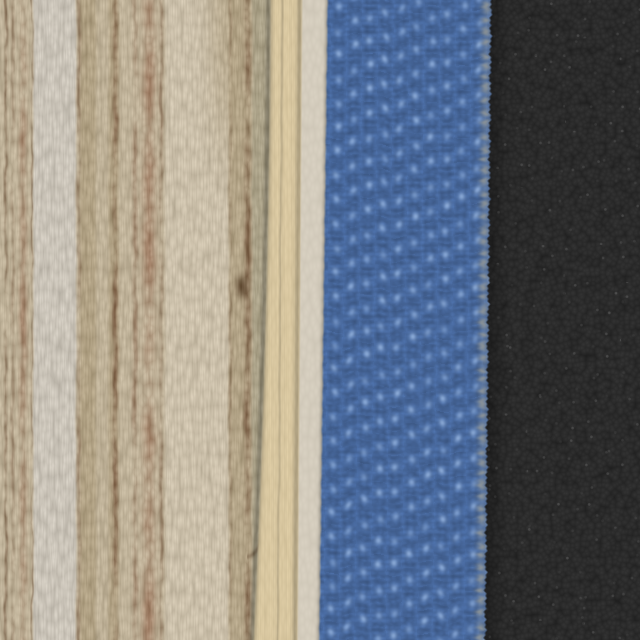
Give the GLSL for this texture, as a WebGL 2 fragment shader.

```glsl
#version 300 es
precision highp float;
// Worn page edges beside a cream binding, a blue woven cloth strip and dark felt.
uniform vec2 u_resolution;
out vec4 fragColor;

const vec3 PAPER = vec3(0.79, 0.745, 0.66);
const vec3 COOL_PAPER = vec3(0.785, 0.76, 0.715);
const vec3 TAN = vec3(0.69, 0.63, 0.515);
const vec3 OLIVE = vec3(0.665, 0.63, 0.53);
const vec3 UMBER = vec3(0.36, 0.27, 0.18);
const vec3 RUST = vec3(0.56, 0.37, 0.27);
const vec3 CREAM = vec3(0.86, 0.79, 0.635);
const vec3 BOARD = vec3(0.83, 0.80, 0.74);
const vec3 BLUE = vec3(0.285, 0.415, 0.625);
const vec3 BLUE_KNOT = vec3(0.56, 0.68, 0.85);
const vec3 FELT = vec3(0.165);

// Stain streaks: centre, half width, strength, rust amount.
const vec4 STREAKS[11] = vec4[11](
  vec4(0.009, 0.0025, 0.55, 0.2), vec4(0.020, 0.003, 0.4, 0.3),
  vec4(0.036, 0.006, 0.55, 0.8), vec4(0.050, 0.0016, 0.4, 0.2),
  vec4(0.123, 0.003, 0.45, 0.3), vec4(0.180, 0.004, 0.75, 0.4),
  vec4(0.211, 0.004, 0.55, 0.5), vec4(0.233, 0.010, 0.6, 0.9),
  vec4(0.252, 0.003, 0.5, 0.3), vec4(0.360, 0.0025, 0.35, 0.2),
  vec4(0.387, 0.005, 0.75, 0.3));

vec2 hash2(vec2 p) {
  vec3 q = fract(p.xyx * vec3(0.1031, 0.1030, 0.0973));
  q += dot(q, q.yzx + 33.33);
  return fract((q.xx + q.yz) * q.zy);
}

// Distance to the nearest scattered point.
float cellular(vec2 p) {
  vec2 cell = floor(p), f = fract(p);
  float nearest = 2.0;
  for (int j = -1; j <= 1; j++)
    for (int i = -1; i <= 1; i++) {
      vec2 o = vec2(i, j);
      nearest = min(nearest, length(o + hash2(cell + o) - f));
    }
  return nearest;
}

float waver(float t, float seed) {
  return (sin(t + seed) + sin(t * 2.3 + seed * 3.1) + sin(t * 5.1 + seed * 1.7)) / 3.0;
}

float bump(float d, float width) { return exp(-d * d / (width * width)); }

float band(float x, float a, float b, float soft) {
  return smoothstep(a - soft, a + soft, x) * (1.0 - smoothstep(b - soft, b + soft, x));
}

vec3 pages(vec2 p) {
  float x = p.x + 0.0012 * waver(p.y * 17.0, 2.0);
  vec3 col = mix(PAPER, TAN, 0.45);
  col = mix(col, COOL_PAPER, band(x, 0.052, 0.119, 0.003));
  col = mix(col, TAN, band(x, 0.125, 0.185, 0.004));
  col = mix(col, PAPER, band(x, 0.150, 0.170, 0.004) * 0.5);
  col = mix(col, PAPER, band(x, 0.258, 0.358, 0.004));
  col = mix(col, TAN, band(x, 0.358, 0.394, 0.004) * 0.85);
  col = mix(col, OLIVE, band(x, 0.394, 0.43, 0.003));
  // Upper tan bloom on the wide page
  col = mix(col, TAN, bump(x - 0.355, 0.03) * smoothstep(0.65, 0.95, p.y) * 0.7);

  float grain = cellular(p * vec2(260.0, 24.0));
  float blotch = cellular(p * vec2(85.0, 55.0));
  for (int i = 0; i < 11; i++) {
    vec4 s = STREAKS[i];
    float seed = float(i) * 4.7;
    float d = x - s.x + 0.0016 * waver(p.y * 31.0, seed);
    float fade = clamp(0.62 + 0.6 * waver(p.y * 9.0, seed) + 0.5 * (blotch - 0.5), 0.1, 1.0);
    col = mix(col, mix(UMBER, RUST, s.w), bump(d, s.y) * s.z * fade);
  }
  // Brown knot and the curled sliver near the foot
  vec2 knot = (p - vec2(0.378, 0.552)) / vec2(0.010, 0.016);
  col = mix(col, UMBER, 0.85 * exp(-dot(knot, knot)));
  float curl = abs(length((p - vec2(0.384, 0.165)) / vec2(0.024, 0.035)) - 1.0);
  col = mix(col, UMBER, 0.45 * bump(curl, 0.12) * step(0.386, p.x) * step(p.y, 0.165));
  return col + 0.09 * (0.45 - grain) + 0.09 * (0.45 - blotch);
}

vec3 binding(vec2 p, float left, float right) {
  float x = p.x - right;
  vec3 col = CREAM * (0.985 + 0.025 * waver(p.x * 420.0, p.y * 2.0));
  col *= 1.0 - 0.14 * bump(p.x - left, 0.004);
  col *= 1.0 - 0.13 * bump(x + 0.031 + 0.001 * waver(p.y * 12.0, 1.0), 0.002);
  col *= 1.0 - 0.20 * bump(x + 0.004, 0.0045);
  return col + 0.04 * (0.45 - cellular(p * vec2(190.0, 45.0)));
}

vec3 cloth(vec2 p, float left) {
  // Each thread column is shifted by a quarter of a row.
  vec2 q = vec2((p.x - left - 0.006) * 41.0, p.y * 26.5 + 0.15 * waver(p.x * 30.0, 1.0));
  float column = floor(q.x);
  q.y += 0.25 - 0.25 * column;
  vec2 id = vec2(column, floor(q.y));
  vec2 rnd = hash2(id + 60.0);
  vec2 f = fract(q) - 0.5 - 0.16 * (rnd - 0.5);
  float knot = exp(-dot(f * f, vec2(22.0, 42.0)));
  float threads = 0.5 * sin(p.y * 680.0) + 0.5 * cos(q.x * 12.566);
  vec3 col = BLUE * (1.0 + 0.045 * threads + 0.12 * (0.45 - cellular(p * vec2(110.0, 140.0))));
  col *= 1.0 - 0.12 * bump(f.x, 0.5) * bump(abs(f.y) - 0.4, 0.14);
  return mix(col, BLUE_KNOT, knot * (0.45 + 0.45 * rnd.y));
}

vec3 felt(vec2 p) {
  float nap = cellular(p * 130.0) + 0.6 * cellular(p * 52.0);
  float fleck = 1.0 - smoothstep(0.03, 0.11, cellular(p * 34.0 + 7.0));
  return FELT + 0.055 * (0.72 - nap) + 0.11 * fleck * hash2(floor(p * 34.0)).x;
}

void main() {
  vec2 p = gl_FragCoord.xy / u_resolution;
  float soft = 0.0012 + 0.7 / u_resolution.x;

  // Slightly leaning boundaries
  float creamEdge = 0.423 - 0.026 * pow(1.0 - p.y, 1.8);
  float boardEdge = mix(0.465, 0.472, p.y);
  float clothEdge = mix(0.499, 0.512, p.y) + 0.0007 * waver(p.y * 60.0, 3.0);
  float feltEdge = mix(0.758, 0.767, p.y) + 0.0025 * waver(p.y * 150.0, 5.0);

  vec3 col = pages(p);
  col *= 1.0 - 0.22 * bump(p.x - creamEdge + 0.004, 0.004);
  col = mix(col, binding(p, creamEdge, boardEdge), smoothstep(-soft, soft, p.x - creamEdge));
  vec3 board = BOARD + 0.04 * (0.45 - cellular(p * vec2(120.0, 60.0)));
  board *= 1.0 - 0.22 * bump(p.x - clothEdge, 0.004);
  col = mix(col, board, smoothstep(-soft, soft, p.x - boardEdge));
  col = mix(col, cloth(p, clothEdge), smoothstep(-soft, soft, p.x - clothEdge));

  // Pale frayed threads, then felt with a contact shadow
  float tuft = 0.5 + 0.5 * sin(p.y * 345.0 + 2.0 * waver(p.y * 40.0, 2.0));
  float fray = bump(p.x - feltEdge + 0.007, 0.007) * (0.25 + 0.6 * tuft);
  col = mix(col, vec3(0.57, 0.59, 0.59), fray);
  vec3 ground = felt(p) * (1.0 - 0.25 * bump(p.x - feltEdge, 0.02));
  col = mix(col, ground, smoothstep(-soft, soft, p.x - feltEdge));
  fragColor = vec4(clamp(col, 0.0, 1.0), 1.0);
}
```
